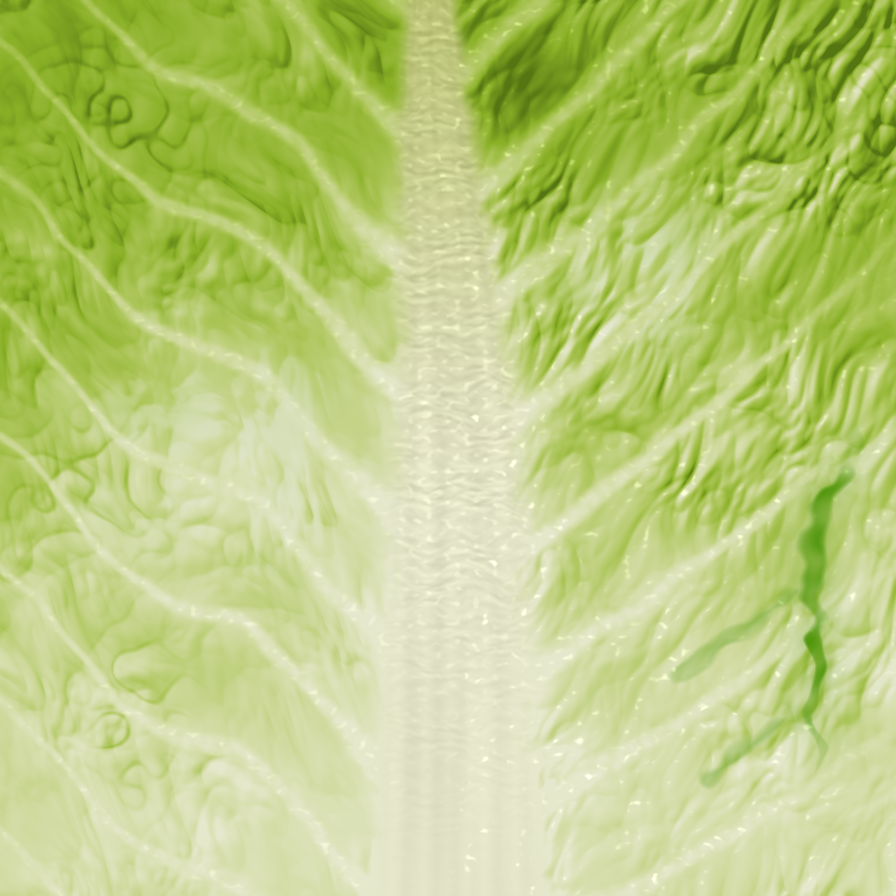
Give the GLSL for this texture, as a three.js fragment shader.

```glsl
varying vec2 vUv;
#define DEEP vec3(0.33, 0.46, 0.07)
#define LEAF vec3(0.54, 0.69, 0.15)
#define LIME vec3(0.67, 0.77, 0.34)
#define PALE vec3(0.81, 0.85, 0.61)
#define CREAM vec3(0.90, 0.91, 0.80)
#define SHEEN vec3(0.87, 0.90, 0.84)
#define CRACK_GREEN vec3(0.34, 0.60, 0.07)
#define VEIN_PERIOD 0.147
#define VEIN_WIDTH 0.009
#define LIGHT_STEP vec2(-0.003, 0.004)

vec2 hashGradient(vec2 cell) {
  float a = fract(sin(dot(cell, vec2(127.1, 311.7))) * 43758.5) * 6.2832;
  return vec2(cos(a), sin(a));
}
float noise(vec2 p) {
  vec2 i = floor(p), f = p - i, e = vec2(1.0, 0.0);
  vec2 u = f * f * f * (f * (f * 6.0 - 15.0) + 10.0);
  float low = mix(dot(hashGradient(i), f), dot(hashGradient(i + e), f - e), u.x);
  float high = mix(dot(hashGradient(i + e.yx), f - e.yx),
                   dot(hashGradient(i + e.xx), f - e.xx), u.x);
  return mix(low, high, u.y) * 1.4;
}
float blob(vec2 p, vec2 center, vec2 radius) {
  p = (p - center) / radius;
  return exp(-dot(p, p));
}
float segment(vec2 p, vec2 a, vec2 b) {
  vec2 ab = b - a;
  return length(p - a - ab * clamp(dot(p - a, ab) / dot(ab, ab), 0.0, 1.0));
}
float ribCenter(float y) {
  return 0.514 - 0.032 * smoothstep(0.45, 1.0, y);
}
// x: distance out from the rib, y: side vein index
vec2 veinCoords(vec2 p) {
  bool left = p.x < ribCenter(p.y);
  float d = left ? 0.43 - p.x : p.x - 0.57;
  float rise = left ? 0.78 * d - 0.015 - 0.022 * cos((d - 0.28) * 22.0)
                    : d * mix(0.5, 0.95, p.y);
  return vec2(d, (p.y - rise - (left ? 0.024 : 0.085)) / VEIN_PERIOD + (left ? 0.0 : 20.0));
}
// Rounded blisters separated by sharp folds, drawn out along the veins
float crumple(vec2 p) {
  vec2 q = veinCoords(p) * vec2(17.0, 2.1);
  q += 0.35 * vec2(noise(p * 10.0), noise(p * 10.0 + 19.0));
  return abs(noise(q)) + 0.45 * abs(noise(q * 1.9 + 5.3)) + 0.13 * noise(q * 4.3);
}
float pucker(vec2 p) {
  return abs(noise(p * 23.0 + 3.7));
}
float ribWrinkle(vec2 p) {
  p.y += 0.012 * noise(p * 22.0);
  return noise(p * vec2(34.0, 85.0)) + 0.5 * noise(p * vec2(90.0, 150.0) + 7.0);
}
vec3 leafRamp(float t) {
  t = clamp(t, 0.0, 1.0) * 4.0;
  vec3 c = mix(DEEP, LEAF, min(t, 1.0));
  c = mix(c, LIME, clamp(t - 1.0, 0.0, 1.0));
  c = mix(c, PALE, clamp(t - 2.0, 0.0, 1.0));
  return mix(c, CREAM, clamp(t - 3.0, 0.0, 1.0));
}
void main() {
  vec2 p = vUv;
  float axis = p.x - ribCenter(p.y);
  float right = smoothstep(-0.02, 0.02, axis);
  float ribHalf = 0.028 + 0.058 * (1.0 - p.y * p.y);

  // Broad paleness of the blade
  float leftSheen = blob(p, vec2(0.27, 0.50), vec2(0.15, 0.12));
  float rightSheen = blob(p, vec2(0.72, 0.70), vec2(0.08, 0.09));
  float tone = mix(0.80, 0.26, smoothstep(0.0, 1.0, p.y));
  tone += 0.24 * leftSheen + 0.20 * rightSheen + 0.10 * blob(p, vec2(0.97, 0.36), vec2(0.05, 0.12));
  tone -= 0.18 * blob(p, vec2(0.58, 0.89), vec2(0.08, 0.11));
  tone -= 0.14 * blob(p, vec2(0.42, 0.93), vec2(0.05, 0.13));
  tone -= 0.09 * blob(p, vec2(0.62, 0.46), vec2(0.06, 0.14));
  tone -= 0.08 * blob(p, vec2(0.0, 0.55), vec2(0.10, 0.30));
  tone += 0.09 * noise(p * 6.0);

  // Side veins with soft halos, flaring toward the rib
  vec2 vein = veinCoords(p + 0.008 * vec2(noise(p * 13.0), noise(p * 13.0 + 31.0)));
  float reach = max(vein.x, 0.0);
  float offset = abs(fract(vein.y + 0.5) - 0.5) * VEIN_PERIOD * 0.78;
  float width = VEIN_WIDTH * (0.5 + 1.25 * exp(-reach * 6.0));
  float core = 1.0 - smoothstep(width * 0.2, width * 1.4, offset);
  float halo = exp(-offset * offset / (width * width * 7.0));
  float strength = 1.0 - smoothstep(0.22, 0.48, reach) * mix(0.4, 0.75, right);

  // Relief lit from the upper left, calmer in smooth patches
  float patches = 0.45 + 0.75 * smoothstep(-0.25, 0.3, noise(p * 5.0 + 11.0));
  float amount = mix(0.7, 1.1, right) * mix(0.6, 0.95, p.y) * patches;
  amount *= (1.0 - 0.4 * leftSheen) * (1.0 - 0.6 * core * strength);
  float height = crumple(p);
  float slope = height - crumple(p + LIGHT_STEP);
  tone += amount * (0.34 * (height - 0.30) + 1.15 * slope);

  // Puckered hollows
  float hollow = blob(p, vec2(0.10, 0.46), vec2(0.10, 0.07))
    + blob(p, vec2(0.15, 0.20), vec2(0.05, 0.10))
    + blob(p, vec2(0.14, 0.86), vec2(0.09, 0.09))
    + blob(p, vec2(0.95, 0.86), vec2(0.08, 0.12));
  float dimple = pucker(p);
  tone += hollow * (0.7 * (dimple - pucker(p + LIGHT_STEP)) - 0.16 * (1.0 - smoothstep(0.0, 0.16, dimple)));

  float veinTone = mix(0.62, 0.97, 1.0 - smoothstep(0.3, 1.0, p.y)) + 0.09 * noise(p * 80.0);
  tone = mix(tone, max(tone, veinTone), strength * (0.60 * core + 0.25 * halo));
  float outside = max(abs(axis) - ribHalf, 0.0);
  tone += 0.24 * exp(-outside * 30.0) * (1.0 - smoothstep(0.7, 0.97, p.y));
  vec3 color = leafRamp(tone);
  float sheen = leftSheen + rightSheen;
  color = mix(color, SHEEN, 0.5 * sheen * smoothstep(-0.3, 0.5, noise(p * 14.0) + 3.0 * slope));

  // Green split and its branches
  float bend = 0.91 + 0.045 * smoothstep(0.40, 0.52, p.y) + 0.018 * noise(vec2(p.y * 22.0, 3.0));
  float span = smoothstep(0.12, 0.22, p.y) * (1.0 - smoothstep(0.45, 0.55, p.y));
  float gap = 0.005 + 0.007 * blob(p, vec2(0.91, 0.40), vec2(0.2, 0.10));
  float away = abs(p.x - bend) + 0.008 * noise(p * 40.0);
  float split = span * (1.0 - smoothstep(gap * 0.4, gap * 1.7, away));
  split = max(split, 0.35 * span * exp(-away * 45.0));
  float twig = min(segment(p, vec2(0.76, 0.25), vec2(0.89, 0.34)),
                   segment(p, vec2(0.79, 0.13), vec2(0.88, 0.20)));
  twig += 0.014 * noise(p * 30.0);
  split = max(split, 0.5 * (1.0 - smoothstep(0.001, 0.012, twig)));
  color = mix(color, CRACK_GREEN, split * (0.75 + 0.5 * noise(p * 30.0)));

  // Central rib with broken cross wrinkles and lengthwise strands
  float wrinkle = ribWrinkle(p) - ribWrinkle(p + vec2(0.0, 0.003));
  vec3 ribColor = mix(vec3(0.89, 0.89, 0.78), vec3(0.73, 0.76, 0.46), smoothstep(0.4, 1.05, p.y));
  ribColor += 0.07 * wrinkle * smoothstep(-0.1, 0.6, p.y);
  ribColor += 0.03 * noise(vec2(axis / ribHalf * 5.0, p.y * 3.0));
  float ribEdge = ribHalf + 0.008 * noise(vec2(p.y * 25.0, right * 9.0));
  float rib = 1.0 - smoothstep(ribEdge * 0.6, ribEdge * 1.25, abs(axis));
  color = mix(color, ribColor, rib);

  // Moist glints
  float glint = smoothstep(0.15, 0.8, noise(p * vec2(95.0, 130.0)));
  float wet = 0.6 * rib * smoothstep(0.0, 0.5, p.y) + 0.5 * core * strength * (1.0 - rib);
  wet += right * smoothstep(0.05, 0.2, slope);
  color += 0.12 * glint * wet;
  gl_FragColor = vec4(clamp(color, 0.0, 1.0), 1.0);
}
```
